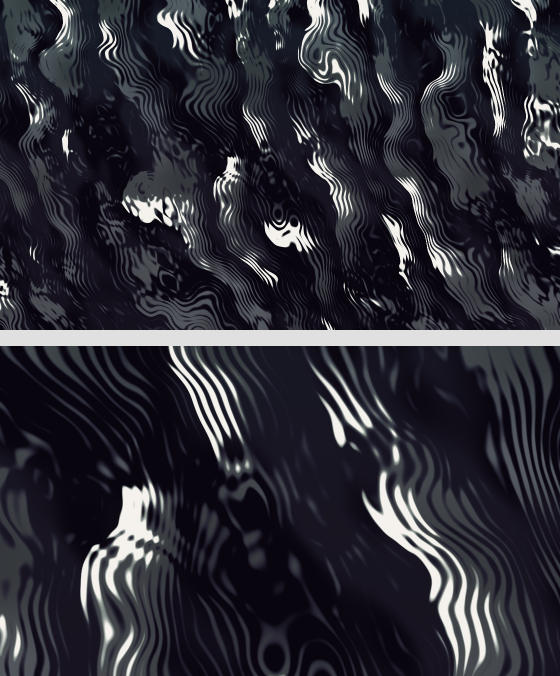
Top: the whole. Bottom: its middle third, enlarged.
This texture is drawn by a Shadertoy shader. Its source:

```glsl
// Dark rippled water at night: slanted swells, each with a sharp lit left edge
// and a train of fine capillary ripples fading to the right. Warped phases give
// the swells and ripples; thresholds on them give grey sheen and white glints.

const float TAU = 6.2831853;
const float SWELL_WIDTH = 0.165;       // fraction of canvas height
const float RIPPLES_PER_SWELL = 10.0;

const vec3 INK   = vec3(0.035, 0.018, 0.055);
const vec3 DUSK  = vec3(0.14, 0.13, 0.19);
const vec3 SLATE = vec3(0.28, 0.295, 0.315);
const vec3 SAGE  = vec3(0.53, 0.57, 0.55);
const vec3 GLINT = vec3(0.96, 0.95, 0.93);

float hash(vec2 cell) {
    vec3 h = fract(vec3(cell.xyx) * 0.1031);
    h += dot(h, h.yzx + 33.33);
    return fract((h.x + h.y) * h.z);
}

float noise(vec2 p) {
    vec2 i = floor(p), f = fract(p);
    f = f * f * f * (f * (f * 6.0 - 15.0) + 10.0);
    float low = mix(hash(i), hash(i + vec2(1, 0)), f.x);
    float high = mix(hash(i + vec2(0, 1)), hash(i + vec2(1, 1)), f.x);
    return mix(low, high, f.y);
}

float fbm(vec2 p) {
    mat2 turn = mat2(1.6, 1.2, -1.2, 1.6);
    return 0.65 * noise(p) + 0.35 * noise(turn * p + 17.0);
}

// Slanted axis: swells lean more toward the bottom and right
vec2 slant(vec2 p) {
    return vec2(p.x + 0.62 * p.y - 0.30 * p.y * p.y + 0.06 * p.x * p.y, p.y);
}

// Continuous swell count across the surface
float swellPhase(vec2 p, vec2 q) {
    float bend = 0.9 * noise(p * 3.1 + 4.0) + 0.75 * noise(p * 7.5 + 21.0);
    return q.x / SWELL_WIDTH + bend + 0.22 * noise(p * 18.0);
}

// Fine relief, from parallel ripples to short tangled wavelets
float ripples(vec2 p, vec2 q, float phase) {
    float wobble = 1.3 * noise(q * vec2(22.0, 18.0));
    float lines = sin(TAU * (phase * RIPPLES_PER_SWELL + wobble));
    float loops = sin(TAU * 3.2 * fbm(q * vec2(25.0, 14.0) + 40.0));
    float tangle = smoothstep(0.35, 0.7, noise(p * 6.0 + 9.0));
    return mix(lines, 0.3 * lines + loops, 0.85 * tangle);
}

// Fast rise at the leading edge, slow fall behind it
float swellProfile(float f, float rise, float hold, float fall) {
    return smoothstep(0.0, rise, f) * (1.0 - smoothstep(hold, fall, f));
}

vec3 water(vec2 p) {
    vec2 q = slant(p);
    float phase = swellPhase(p, q);
    float id = floor(phase), f = fract(phase);
    float relief = ripples(p, q, phase);
    float dashes = noise(q * vec2(46.0, 30.0)) - 0.5;

    // Each swell is broken into short lit stretches along its crest
    float stretch = fbm(vec2(id * 7.31 + p.x * 3.0, p.y * 6.5 + id * 2.7));
    float flare = noise(vec2(id * 5.17 + 60.0, p.y * 9.5 + id * 3.9));
    float region = 0.08 * (p.x - 0.85) + 0.10 * (p.y - 0.5);

    float body = swellProfile(f, 0.14, 0.30, 1.0);
    float energy = body * (0.15 + 0.85 * smoothstep(0.2, 0.72, stretch + region));
    float sheen = smoothstep(-0.75, 0.95, relief + dashes + 2.7 * energy - 1.3);

    float crest = swellProfile(f, 0.08, 0.08, 0.68);
    float lit = crest * smoothstep(0.40, 0.95, flare + region);
    float light = 0.9 * relief + 1.5 * dashes + 2.5 * lit - 1.15;
    light = smoothstep(0.0, 1.0, light) * smoothstep(0.03, 0.22, lit);

    // Dim streaked reflections in the troughs, slightly teal toward the top
    float haze = smoothstep(0.32, 0.72, fbm(q * vec2(13.0, 8.0) + 80.0));
    haze *= 0.6 + 0.4 * p.y;
    vec3 teal = vec3(-0.03, 0.02, 0.01) * smoothstep(0.4, 1.0, p.y);
    vec3 color = mix(INK, DUSK + teal, 0.7 * haze);

    float depth = 0.72 + 0.5 * noise(p * 9.0 + 31.0);
    color = mix(color, DUSK + 0.6 * teal, smoothstep(0.0, 0.55, sheen));
    color = mix(color, SLATE * depth + 0.6 * teal, smoothstep(0.4, 1.0, sheen));
    color = mix(color, SAGE, smoothstep(0.0, 0.4, light));
    return mix(color, GLINT, smoothstep(0.35, 0.85, light));
}

void mainImage(out vec4 fragColor, in vec2 fragCoord) {
    // Four samples per pixel smooth the thin ripples
    vec3 sum = vec3(0.0);
    for (int i = 0; i < 4; i++) {
        vec2 offset = vec2(i % 2, i / 2) * 0.5 - 0.25;
        sum += water((fragCoord + offset) / iResolution.y);
    }
    fragColor = vec4(sum * 0.25, 1.0);
}
```
